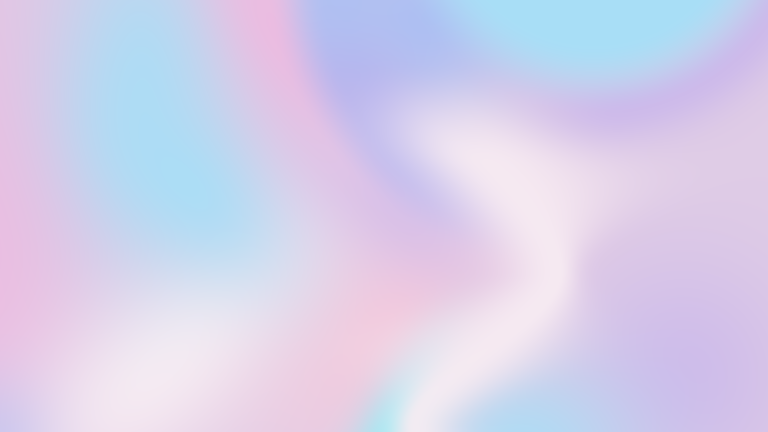
Write a Shadertoy shader that draws this background.

```glsl
#define SKY        vec3(0.66, 0.87, 0.965)
#define AQUA       vec3(0.64, 0.91, 0.95)
#define PERIWINKLE vec3(0.68, 0.75, 0.95)
#define INDIGO     vec3(0.71, 0.70, 0.93)
#define LILAC      vec3(0.80, 0.725, 0.92)
#define ORCHID     vec3(0.925, 0.735, 0.88)
#define ROSE       vec3(0.97, 0.79, 0.86)
#define PEARL      vec3(0.97, 0.925, 0.95)
#define MIST       vec3(0.875, 0.80, 0.90)
#define CREST_TIP  vec2(1.29, 0.37)
#define CREST_BEND 0.33

// Soft rotated ellipse: one at its centre, fading outward.
float glow(vec2 p, vec2 center, vec2 radii, float degrees) {
    float a = radians(degrees);
    vec2 q = p - center;
    q = vec2(dot(q, vec2(cos(a), sin(a))), dot(q, vec2(-sin(a), cos(a))));
    q /= radii;
    return exp(-dot(q, q));
}

// Band with a crisp left side that sweeps down and to the right.
float sweepBand(vec2 p) {
    float drop = 1.0 - p.y;
    float d = p.x - (0.71 + 1.16 * drop * drop);
    float body = smoothstep(-0.09, 0.05, d) * (1.0 - smoothstep(0.08, 0.32, d));
    return body * smoothstep(0.38, 0.64, p.y);
}

// Folded ridge that points right, with a sharper outer side at its tip.
float crest(vec2 p) {
    float rise = p.y - CREST_TIP.y;
    float span = rise > 0.0 ? 0.5 : 0.36;
    float t = clamp(abs(rise) / span, 0.0, 1.0);
    float slope = CREST_BEND * 6.0 * t * (1.0 - t) / span;
    float spine = CREST_TIP.x - CREST_BEND * t * t * (3.0 - 2.0 * t);
    float d = (p.x - spine) / sqrt(1.0 + slope * slope);
    float inner = mix(0.055, 0.13, smoothstep(0.05, 0.25, p.y));
    float outer = mix(0.05, rise > 0.0 ? 0.20 : 0.10, smoothstep(0.0, 0.25, abs(rise)));
    float w = d / mix(inner, outer, smoothstep(-0.02, 0.02, d));
    return exp(-w * w) * (1.0 - smoothstep(0.62, 0.86, p.y));
}

void mainImage(out vec4 fragColor, in vec2 fragCoord) {
    vec2 p = fragCoord / iResolution.y;
    vec3 col = MIST;

    // Warm left side and lower diagonal
    col = mix(col, ORCHID, 0.9 * glow(p, vec2(-0.05, 0.38), vec2(0.35, 0.72), 0.0));
    col = mix(col, PEARL, glow(p, vec2(0.40, 0.17), vec2(0.50, 0.20), 40.0));
    col = mix(col, ROSE, 0.95 * glow(p, vec2(0.93, 0.24), vec2(0.38, 0.22), 50.0));
    col = mix(col, PERIWINKLE, 0.5 * glow(p, vec2(-0.02), vec2(0.15), 0.0));

    // Curved blue cloud on the left
    col = mix(col, SKY, 0.85 * glow(p, vec2(0.33, 0.82), vec2(0.20, 0.40), 0.0));
    col = mix(col, SKY, 0.9 * glow(p, vec2(0.44, 0.57), vec2(0.28, 0.16), -45.0));

    // Upper sweep: blue field, pink streak, violet band
    col = mix(col, LILAC, 0.7 * glow(p, vec2(0.93, 0.54), vec2(0.25, 0.15), -40.0));
    col = mix(col, PERIWINKLE, glow(p, vec2(0.98, 0.95), vec2(0.25, 0.22), 0.0));
    col = mix(col, ORCHID, 0.95 * glow(p, vec2(0.64, 0.93), vec2(0.35, 0.12), -62.0));
    vec3 bandTint = mix(INDIGO, PERIWINKLE, smoothstep(0.75, 1.0, p.y));
    col = mix(col, bandTint, 0.92 * sweepBand(p));

    // Lower right pools
    col = mix(col, LILAC, 0.85 * glow(p, vec2(1.58, 0.13), vec2(0.27, 0.28), 0.0));
    col = mix(col, SKY, 0.85 * glow(p, vec2(1.21, -0.04), vec2(0.26, 0.20), 0.0));
    col = mix(col, AQUA, glow(p, vec2(0.91, 0.01), vec2(0.21, 0.07), 60.0));

    // Pale ridge
    col = mix(col, PEARL, 0.92 * crest(p));

    // Sky disc with a violet rim
    float d = length(p - vec2(1.377, 1.229));
    float rim = (d - 0.48) / 0.085;
    col = mix(col, LILAC, 0.95 * exp(-rim * rim) * smoothstep(1.08, 1.45, p.x));
    col = mix(col, SKY, 1.0 - smoothstep(0.33, 0.50, d));

    fragColor = vec4(col, 1.0);
}
```
